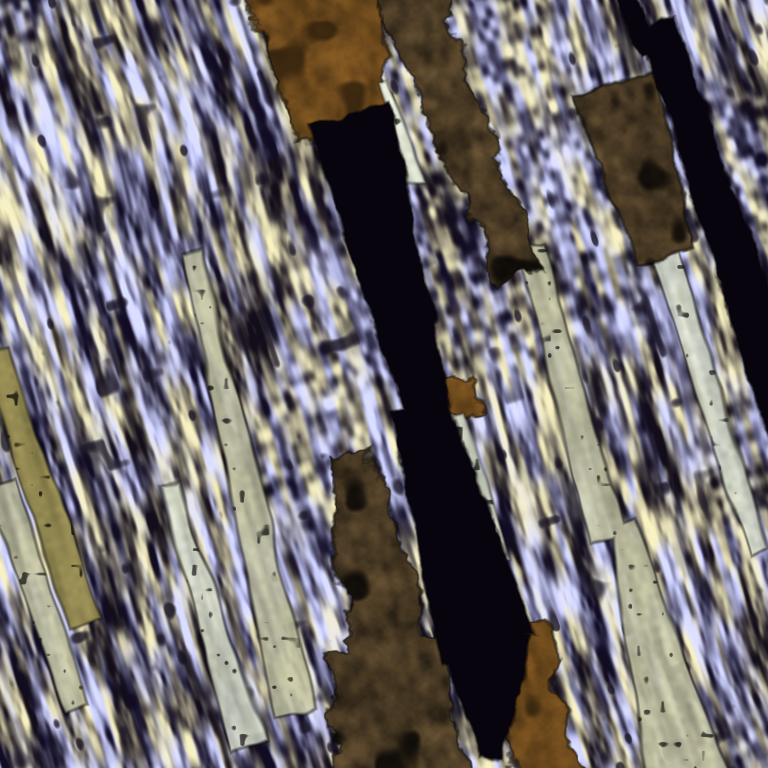
Write a WebGL 1 fragment shader that draws this texture.

```glsl
precision highp float;
// Thin section of a fibrous rock: a felt of tilted grey needles crossed by pale laths,
// brown mineral patches and opaque black crystals. The felt is stretched value noise;
// the crystals are tapered bars with noise-roughened edges, painted back to front.
uniform vec2 u_resolution;

float hash(vec2 p) {
  return fract(sin(dot(p, vec2(127.1, 311.7))) * 43758.5453);
}

float noise(vec2 p) {
  vec2 i = floor(p), f = fract(p);
  f = f * f * (3.0 - 2.0 * f);
  return mix(mix(hash(i), hash(i + vec2(1.0, 0.0)), f.x),
             mix(hash(i + vec2(0.0, 1.0)), hash(i + vec2(1.0, 1.0)), f.x), f.y);
}

float fbm(vec2 p) {
  float sum = 0.0, gain = 0.5;
  for (int i = 0; i < 4; i++) {
    sum += gain * noise(p);
    p = p * 2.1 + 17.3;
    gain *= 0.5;
  }
  return sum / 0.9375;
}

// Distance to a square-ended bar from a to b whose half width goes from wa to wb
float bar(vec2 p, vec2 a, vec2 b, float wa, float wb) {
  float len = length(b - a);
  vec2 dir = (b - a) / len;
  float across = dot(p - a, vec2(dir.y, -dir.x));
  float along = dot(p - a, dir);
  float width = mix(wa, wb, clamp(along / len, 0.0, 1.0));
  return max(abs(across) - width, abs(along - 0.5 * len) - 0.5 * len);
}

// Lays a colour inside distance d, with a thin dark grain boundary
vec3 paint(vec3 base, vec3 color, float d, float rim) {
  vec3 result = mix(color, base, smoothstep(-0.002, 0.002, d));
  return result * (1.0 - rim * (1.0 - smoothstep(0.0, 0.004, abs(d))));
}

// Needle felt: q.x runs across the fibres, q.y along them
vec3 felt(vec2 q, vec2 p) {
  float streak = 0.5 * noise(q * vec2(130.0, 20.0))
               + 0.3 * noise(q * vec2(70.0, 9.0) + 31.0)
               + 0.2 * noise(q * vec2(210.0, 60.0) + 57.0);
  float grains = 0.6 * noise(q * vec2(110.0, 70.0) + 9.0) + 0.4 * noise(q * 60.0 + 5.0);
  float n = mix(streak, grains, 0.55 * smoothstep(0.5, 0.75, noise(p * 5.0 + 3.0)));
  n += 0.12 * (noise(q * vec2(18.0, 4.0)) - 0.5);
  float tone = smoothstep(0.21, 0.76, n);
  vec3 color = mix(vec3(0.07, 0.05, 0.12), vec3(0.92, 0.93, 0.91), tone);
  float hue = noise(q * vec2(95.0, 16.0) + 83.0);
  vec3 tint = mix(vec3(0.93, 0.94, 1.17), vec3(1.06, 1.02, 0.84), smoothstep(0.2, 0.8, hue));
  return color * tint;
}

void main() {
  vec2 p = gl_FragCoord.xy / u_resolution.y;
  vec2 q = vec2(dot(p, vec2(0.957, 0.29)), dot(p, vec2(-0.29, 0.957)));
  q.x += 0.012 * (noise(p * 6.0) - 0.5);
  vec3 color = felt(q, p);

  // Small dark inclusions in the felt
  float blot = smoothstep(0.84, 0.95, noise(q * vec2(48.0, 30.0) + 71.0));
  color = mix(color, vec3(0.10, 0.08, 0.14), 0.8 * blot);

  // Pale laths, faintly streaked and speckled
  vec2 lathP = p + 0.009 * (vec2(noise(q * vec2(60.0, 14.0)), noise(q * 40.0)) - 0.5);
  float grain = 0.8 + 0.25 * noise(q * vec2(100.0, 10.0)) + 0.1 * noise(q * 120.0);
  grain *= 1.0 - 0.7 * smoothstep(0.83, 0.95, noise(p * 95.0 + 11.0));
  vec3 pale = vec3(0.76, 0.76, 0.64) * grain;
  vec3 white = vec3(0.84, 0.86, 0.79) * grain;
  vec3 olive = vec3(0.56, 0.52, 0.31) * grain;
  float lath = bar(lathP, vec2(0.25, 0.67), vec2(0.385, 0.07), 0.012, 0.029);
  lath = min(lath, bar(lathP, vec2(0.69, 0.68), vec2(0.79, 0.30), 0.016, 0.024));
  lath = min(lath, bar(lathP, vec2(0.81, 0.32), vec2(0.90, -0.03), 0.016, 0.055));
  lath = min(lath, bar(lathP, vec2(0.0, 0.37), vec2(0.10, 0.08), 0.022, 0.014));
  color = paint(color, mix(color, pale, 0.88), lath, 0.45);
  float bright = bar(lathP, vec2(0.22, 0.37), vec2(0.325, 0.03), 0.010, 0.024);
  bright = min(bright, bar(lathP, vec2(0.865, 0.67), vec2(0.99, 0.28), 0.017, 0.013));
  color = paint(color, mix(color, white, 0.88), bright, 0.45);
  float oliveLath = bar(lathP, vec2(-0.005, 0.54), vec2(0.11, 0.19), 0.018, 0.022);
  color = paint(color, olive, oliveLath, 0.4);

  // Brown patches with ragged outlines
  vec2 rough = p + 0.04 * (vec2(fbm(p * 28.0), fbm(p * 28.0 + 40.0)) - 0.5);
  float mottle = 0.45 + 0.75 * fbm(p * 45.0) + 0.35 * (noise(q * vec2(90.0, 50.0)) - 0.5);
  mottle *= 1.0 - 0.75 * smoothstep(0.70, 0.88, noise(p * 26.0 + 4.0));
  vec3 umber = vec3(0.34, 0.27, 0.17) * mottle;
  vec3 amber = vec3(0.46, 0.31, 0.12) * (0.35 + 0.7 * mottle);
  float brown = bar(rough, vec2(0.52, 1.03), vec2(0.68, 0.64), 0.043, 0.024);
  brown = min(brown, bar(rough, vec2(0.455, 0.41), vec2(0.51, 0.14), 0.026, 0.055));
  brown = min(brown, bar(rough, vec2(0.50, 0.16), vec2(0.53, -0.03), 0.075, 0.085));
  brown = min(brown, bar(mix(p, rough, 0.4), vec2(0.80, 0.89), vec2(0.865, 0.665), 0.056, 0.038));
  color = paint(color, umber, brown, 0.5);
  float gold = bar(rough, vec2(0.41, 1.03), vec2(0.45, 0.82), 0.088, 0.062);
  gold = min(gold, bar(rough, vec2(0.69, 0.19), vec2(0.71, -0.03), 0.018, 0.048));
  gold = min(gold, bar(rough, vec2(0.60, 0.51), vec2(0.61, 0.46), 0.018, 0.014));
  color = paint(color, amber, gold, 0.5);

  // Bright slivers beside the opaque crystals
  float sliver = bar(lathP, vec2(0.502, 0.89), vec2(0.537, 0.76), 0.005, 0.013);
  sliver = min(sliver, bar(lathP, vec2(0.592, 0.46), vec2(0.655, 0.27), 0.012, 0.006));
  color = paint(color, white, sliver, 0.3);

  // Opaque black crystals
  vec2 chipped = p + 0.016 * (vec2(fbm(q * vec2(45.0, 22.0)), fbm(q * 30.0 + 8.0)) - 0.5);
  float opaque = bar(chipped, vec2(0.455, 0.85), vec2(0.558, 0.46), 0.054, 0.030);
  opaque = min(opaque, bar(chipped, vec2(0.543, 0.475), vec2(0.637, 0.155), 0.038, 0.062));
  opaque = min(opaque, bar(chipped, vec2(0.635, 0.17), vec2(0.637, 0.01), 0.058, 0.014));
  opaque = min(opaque, bar(chipped, vec2(0.855, 0.97), vec2(1.03, 0.44), 0.023, 0.030));
  opaque = min(opaque, bar(chipped, vec2(0.80, 1.03), vec2(0.85, 0.93), 0.012, 0.012));
  color = paint(color, vec3(0.03, 0.015, 0.055), opaque, 0.4);

  gl_FragColor = vec4(clamp(color, 0.0, 1.0), 1.0);
}
```
